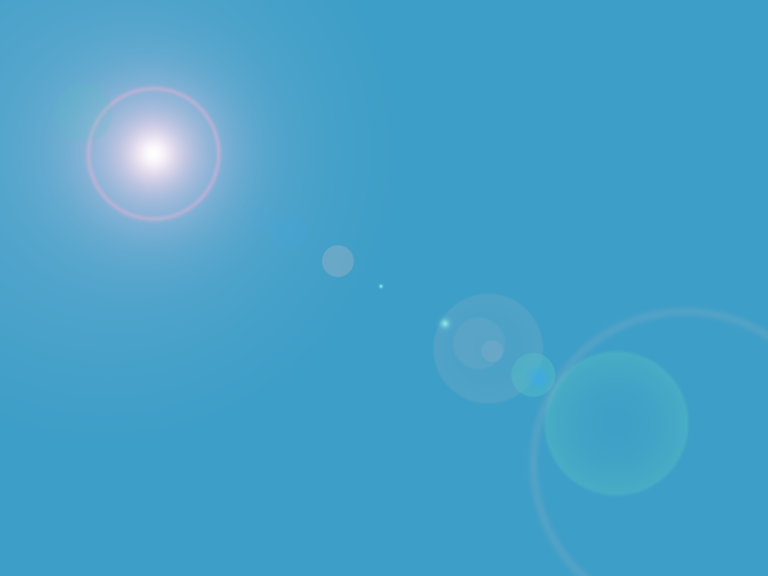
A WebGL 2 fragment shader for this background:

```glsl
#version 300 es
precision highp float;

uniform vec2 u_resolution;
out vec4 fragColor;

const vec3 SKY = vec3(0.24, 0.62, 0.78);
const vec3 HAZE = vec3(0.65, 0.75, 0.88);
const vec3 HALO = vec3(0.88, 0.79, 0.90);
const vec3 PINK = vec3(0.86, 0.70, 0.84);
const vec3 PEARL = vec3(0.72, 0.72, 0.78);
const vec3 TEAL = vec3(0.34, 0.76, 0.76);
const vec3 AZURE = vec3(0.24, 0.66, 0.92);
const vec3 SPARK = vec3(0.62, 0.98, 0.94);

// Filled circle with an edge of the given softness
float disc(float d, float radius, float softness) {
    return 1.0 - smoothstep(radius - softness, radius + softness, d);
}

// Disc that is faint in the middle and stronger at its rim
float rimDisc(float d, float radius, float softness, float middle) {
    float rise = clamp(d / radius, 0.0, 1.0);
    return disc(d, radius, softness) * mix(middle, 1.0, rise * rise);
}

// Thin circular band with a soft profile
float ring(float d, float radius, float width) {
    float x = (d - radius) / width;
    return exp(-x * x);
}

// Bell-shaped falloff; a higher power gives a flatter top
float glow(float d, float radius, float power) {
    return exp(-pow(d / radius, power));
}

// Distance to a point placed along the flare axis
float axisDist(vec2 p, vec2 sun, vec2 axis, float t) {
    return length(p - sun - axis * t);
}

void main() {
    // Canvas height is one unit
    vec2 p = gl_FragCoord.xy / u_resolution.y;
    vec2 center = 0.5 * u_resolution / u_resolution.y;
    float edge = max(0.0015, 0.75 / u_resolution.y);

    // The flare axis runs from the sun through the canvas center
    vec2 sun = center + vec2(-0.4, 0.233);
    vec2 axis = center - sun;
    float d = length(p - sun);

    // Wide haze and sun
    vec3 col = SKY;
    float haze = max(0.0, 1.0 - length(p - sun - vec2(-0.085, 0.007)) / 0.51);
    col = mix(col, HAZE, 0.32 * haze);
    col = mix(col, HALO, glow(d, 0.11, 1.6));
    col = mix(col, vec3(1.0), glow(d, 0.036, 1.7));
    col = mix(col, PINK, 0.5 * ring(d, 0.113, 0.0045));

    // Faint ghosts around the sun
    col = mix(col, TEAL, 0.17 * disc(axisDist(p, sun, axis, -0.304), 0.050, edge * 2.0));
    col = mix(col, AZURE, 0.07 * disc(axisDist(p, sun, axis, 0.483), 0.022, edge * 2.0));
    col = mix(col, AZURE, 0.14 * disc(axisDist(p, sun, axis, 0.587), 0.030, edge * 2.0));
    col = mix(col, PEARL, 0.34 * disc(axisDist(p, sun, axis, 0.800), 0.0275, edge));

    // Pale nested discs
    float big = axisDist(p, sun, axis, 1.452);
    col = mix(col, PEARL, 0.17 * rimDisc(big, 0.095, edge * 2.0, 0.6));
    col = mix(col, PEARL, 0.13 * disc(axisDist(p, sun, axis, 1.413), 0.045, edge * 2.0));
    col = mix(col, PEARL, 0.17 * disc(axisDist(p, sun, axis, 1.470), 0.019, edge));

    // Teal discs and the blue spot
    col = mix(col, TEAL, 0.42 * rimDisc(axisDist(p, sun, axis, 2.009), 0.125, edge * 3.0, 0.12));
    col = mix(col, TEAL, 0.42 * disc(axisDist(p, sun, axis, 1.648), 0.038, edge));
    col = mix(col, AZURE, 0.75 * glow(axisDist(p, sun, axis, 1.670), 0.016, 2.0));

    // Large arc
    col = mix(col, PEARL, 0.17 * ring(axisDist(p, sun, axis, 2.309), 0.264, 0.008));

    // Sparks
    col = mix(col, SPARK, 0.8 * glow(axisDist(p, sun, axis, 1.265), 0.0065, 1.6));
    col = mix(col, SPARK, 0.8 * glow(axisDist(p, sun, axis, 0.987), 0.0030, 2.0));

    fragColor = vec4(col, 1.0);
}
```
